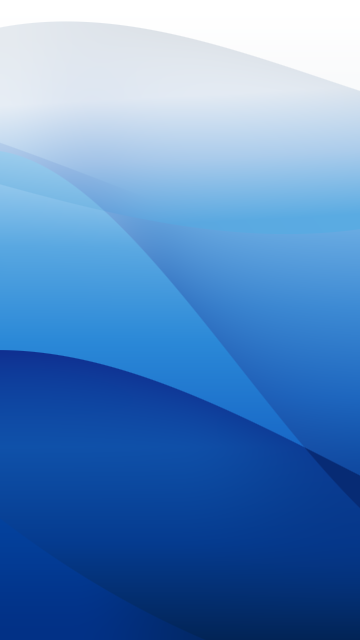
A WebGL 2 fragment shader for this background:

```glsl
#version 300 es
precision highp float;

uniform vec2 u_resolution;
out vec4 fragColor;

vec3 rgb(float r, float g, float b) {
    return vec3(r, g, b) / 255.0;
}

// Cubic curve through four heights at x = 0, 1/3, 2/3 and 1
float wave(float x, vec4 h) {
    float u = 3.0 * x;
    vec4 weight = vec4(-(u - 1.0) * (u - 2.0) * (u - 3.0) / 6.0,
                       u * (u - 2.0) * (u - 3.0) / 2.0,
                       -u * (u - 1.0) * (u - 3.0) / 2.0,
                       u * (u - 1.0) * (u - 2.0) / 6.0);
    return dot(weight, h);
}

// Antialiased coverage of the side where d is positive
float cover(float d) {
    return clamp(0.5 + d / max(fwidth(d), 1e-5), 0.0, 1.0);
}

// Exponential falloff away from an edge
float falloff(float d, float rate) {
    return exp(-max(d, 0.0) * rate);
}

// Four evenly spaced colour stops
vec3 ramp(float t, vec3 a, vec3 b, vec3 c, vec3 d) {
    float s = clamp(t, 0.0, 1.0) * 3.0;
    vec3 color = mix(a, b, clamp(s, 0.0, 1.0));
    color = mix(color, c, clamp(s - 1.0, 0.0, 1.0));
    return mix(color, d, clamp(s - 2.0, 0.0, 1.0));
}

vec3 mistLayer(vec2 p, float crest, float band, float sweep) {
    float t = (p.y + 0.03 * (p.x - 0.5) - 0.05) / 0.3;
    vec3 color = ramp(t, rgb(229.0, 234.0, 239.0), rgb(230.0, 237.0, 245.0),
                      rgb(172.0, 205.0, 236.0), rgb(90.0, 171.0, 226.0));
    color *= 1.0 - 0.03 * falloff(crest, 20.0) * smoothstep(0.0, 0.5, p.x);
    float shade = 0.28 * falloff(-sweep, 9.0) * smoothstep(0.0, 0.35, p.x);
    shade += 0.15 * cover(band) * (1.0 - smoothstep(0.1, 0.45, p.x));
    return mix(color, rgb(85.0, 125.0, 200.0), shade);
}

vec3 rightLayer(vec2 p, float sweep) {
    vec3 color = ramp((p.y - 0.34) / 0.42, rgb(112.0, 176.0, 228.0),
                      rgb(62.0, 140.0, 213.0), rgb(30.0, 105.0, 193.0),
                      rgb(8.0, 66.0, 152.0));
    float shade = 0.34 * falloff(-sweep, 9.0) * smoothstep(0.22, 0.5, p.x);
    color = mix(color, rgb(140.0, 165.0, 215.0),
                0.4 * falloff(-sweep, 12.0) * (1.0 - smoothstep(0.25, 0.5, p.x)));
    return mix(color, rgb(30.0, 75.0, 165.0), shade);
}

vec3 leftLayer(vec2 p, float veil) {
    vec3 color = ramp((p.y - 0.235) / 0.45, rgb(170.0, 213.0, 241.0),
                      rgb(88.0, 167.0, 225.0), rgb(42.0, 136.0, 215.0),
                      rgb(25.0, 106.0, 200.0));
    color = mix(color, rgb(175.0, 212.0, 240.0), 0.15 * falloff(veil, 25.0));
    float tint = cover(-veil) * 0.32 * falloff(-veil, 12.0);
    return mix(color, rgb(90.0, 168.0, 218.0), tint);
}

vec3 deepLayer(vec2 p, float rim) {
    vec3 color = ramp((p.y - 0.547) / 0.453, rgb(13.0, 64.0, 158.0),
                      rgb(15.0, 82.0, 170.0), rgb(5.0, 59.0, 143.0),
                      rgb(2.0, 36.0, 86.0));
    color = mix(color, rgb(5.0, 50.0, 130.0),
                0.5 * smoothstep(0.5, 1.0, p.x) * (1.0 - smoothstep(0.8, 1.0, p.y)));
    float edge = 0.8 * falloff(rim, 22.0) * (1.0 - 0.7 * p.x);
    return mix(color, rgb(16.0, 42.0, 140.0), edge);
}

vec3 floorLayer(vec2 p) {
    vec3 color = mix(rgb(3.0, 66.0, 158.0), rgb(2.0, 49.0, 134.0),
                     smoothstep(0.78, 1.0, p.y));
    return mix(color, rgb(2.0, 35.0, 85.0), 0.7 * smoothstep(0.2, 0.65, p.x));
}

void main() {
    // Unit canvas, with y measured down from the top edge
    vec2 p = gl_FragCoord.xy / u_resolution;
    p.y = 1.0 - p.y;

    // Signed heights, positive below each curve
    float crest = p.y - wave(p.x, vec4(0.043, 0.039, 0.081, 0.142));
    float band = p.y - wave(p.x, vec4(0.223, 0.293, 0.365, 0.43));
    float sweep = p.y - wave(p.x, vec4(0.236, 0.353, 0.574, 0.794));
    float veil = p.y - wave(p.x, vec4(0.288, 0.335, 0.363, 0.358));
    float rim = p.y - wave(p.x, vec4(0.547, 0.577, 0.65, 0.743));
    float base = p.y - wave(p.x, vec4(0.81, 0.934, 1.022, 1.08));

    // Pale sky and upper sheets
    vec3 color = mix(vec3(1.0), rgb(249.0, 250.0, 251.0), smoothstep(0.0, 0.14, p.y));
    color = mix(color, mistLayer(p, crest, band, sweep), cover(crest));
    color = mix(color, rightLayer(p, sweep), cover(veil));
    color = mix(color, leftLayer(p, veil), cover(sweep));

    // Dark lower sheets
    vec3 overlap = mix(rgb(11.0, 46.0, 122.0), rgb(7.0, 43.0, 116.0), p.x);
    vec3 deep = mix(overlap, deepLayer(p, rim), cover(sweep));
    color = mix(color, deep, cover(rim));
    color = mix(color, floorLayer(p), cover(base));

    fragColor = vec4(color, 1.0);
}
```
